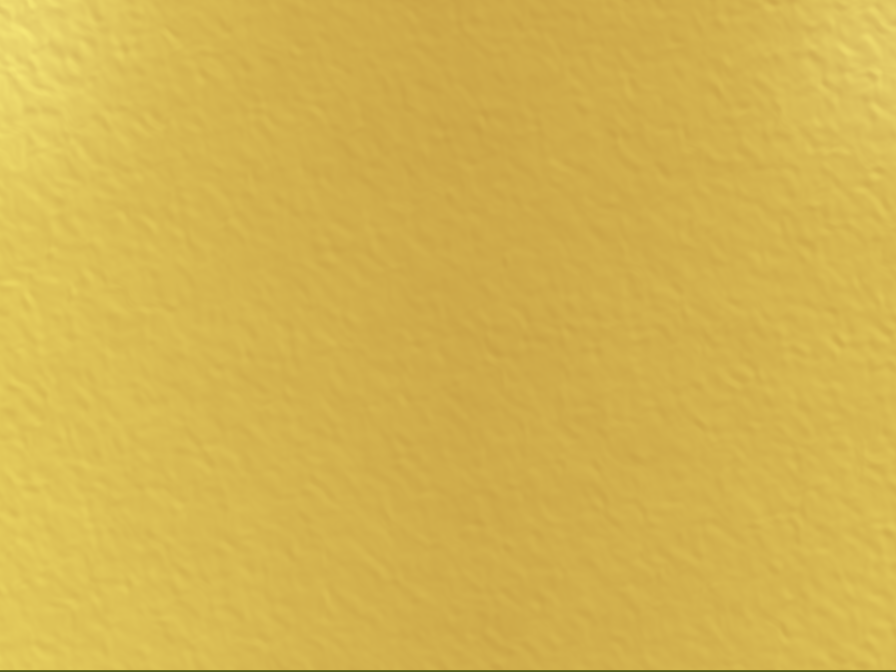
Reproduce this texture procedurally as a WebGL 2 fragment shader.

```glsl
#version 300 es
precision highp float;
// Softly pebbled golden sheet: a dark central band brightens toward the sides
// and glows in the upper corners. Fine grain is a noise height field, shaded
// by its slope along the light; a thin green rim closes the lower edge.

uniform vec2 u_resolution;
out vec4 fragColor;

const vec3 GOLD = vec3(0.81, 0.67, 0.29);
const vec3 GOLD_STEP = vec3(0.028, 0.043, 0.0235);
const vec3 RIM_GREEN = vec3(0.33, 0.37, 0.12);

float hash(vec2 p) {
    return fract(sin(dot(p, vec2(127.1, 311.7))) * 43758.5453);
}

float valueNoise(vec2 p) {
    vec2 cell = floor(p);
    vec2 f = fract(p);
    vec2 w = f * f * f * (f * (f * 6.0 - 15.0) + 10.0);
    float low = mix(hash(cell), hash(cell + vec2(1.0, 0.0)), w.x);
    float high = mix(hash(cell + vec2(0.0, 1.0)), hash(cell + vec2(1.0, 1.0)), w.x);
    return mix(low, high, w.y);
}

vec2 rotate(vec2 p, float angle) {
    float c = cos(angle);
    float s = sin(angle);
    return vec2(c * p.x - s * p.y, s * p.x + c * p.y);
}

// Pebbles slightly stretched along the falling diagonal.
float grainHeight(vec2 p) {
    vec2 warp = vec2(valueNoise(p * 34.0), valueNoise(p * 34.0 + 19.0)) - 0.5;
    vec2 q = rotate(p + 0.012 * warp, 0.7) * vec2(50.0, 74.0);
    float coarse = valueNoise(q);
    float fine = valueNoise(rotate(q, 0.9) * 1.7 + 41.0);
    return 0.68 * coarse + 0.32 * fine;
}

// Difference of height across a short step toward the light.
float relief(vec2 p, vec2 towardLight) {
    vec2 reach = 0.005 * normalize(towardLight);
    return grainHeight(p - reach) - grainHeight(p + reach);
}

float cornerGlow(vec2 uv, vec2 corner, vec2 radius) {
    vec2 d = (uv - corner) / radius;
    return exp(-dot(d, d));
}

// Brightness in palette steps, before the grain.
float sheen(vec2 uv) {
    float axis = 0.49 + 0.07 * (1.0 - uv.y);
    float left = pow(max((axis - uv.x) / axis, 0.0), 1.3);
    float right = pow(max((uv.x - axis) / (1.0 - axis), 0.0), 1.4);
    float foot = (1.0 - uv.y) * (1.0 - uv.y);
    return -0.2 + 2.5 * left + 1.4 * right + 0.45 * foot;
}

void main() {
    vec2 uv = gl_FragCoord.xy / u_resolution;
    vec2 p = gl_FragCoord.xy / u_resolution.y;

    // Broad lighting
    float glow = 1.9 * cornerGlow(uv, vec2(0.0, 0.97), vec2(0.13, 0.22))
               + 1.6 * cornerGlow(uv, vec2(1.0, 0.93), vec2(0.12, 0.17));
    float level = sheen(uv) + glow;

    // Grain, more pronounced where the light grazes the sides
    float side = abs(uv.x - 0.5) * 2.0;
    float strength = 0.95 + 0.65 * side * side + 0.65 * glow;
    level += strength * relief(p, vec2(0.55, 0.84));
    level += 0.3 * (valueNoise(p * 16.0 + 7.0) - 0.5);

    vec3 color = GOLD + GOLD_STEP * level;
    color.b += 0.025 * glow;

    // Lower rim
    float pixel = 1.0 / u_resolution.y;
    float rim = 1.0 - smoothstep(0.0026 - 0.5 * pixel, 0.0026 + 0.5 * pixel, p.y);
    color = mix(color, RIM_GREEN, rim);

    fragColor = vec4(clamp(color, 0.0, 1.0), 1.0);
}
```
